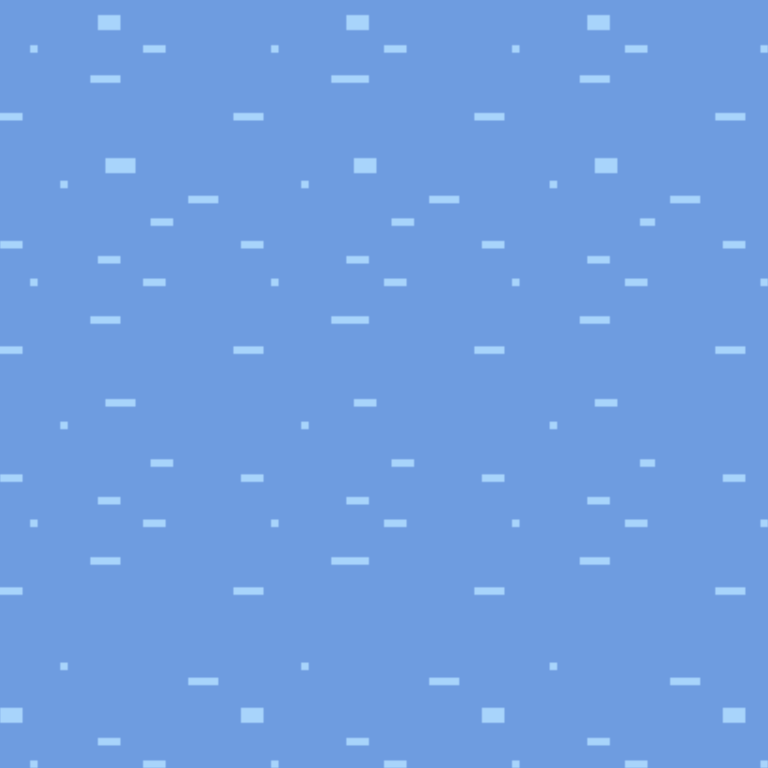
Give the GLSL for this pattern, as a WebGL 1 fragment shader.

```glsl
precision highp float;
// Pale pixel dashes scattered on flat blue, tiled about 3.2 times each way.
// Each dash repeats at a fractional period and snaps to a 102-cell grid,
// so its length varies; some rows are doubled and some are dropped.
uniform vec2 u_resolution;

// Soft coverage of the span from lo to hi, in grid cells
float span(float lo, float hi, float x) {
  float soft = max(0.18, 51.0 / u_resolution.y);
  return smoothstep(lo - soft, lo + soft, x)
       * (1.0 - smoothstep(hi - soft, hi + soft, x));
}

// One dash in every tile; tile rows count down from the top, -1.0 means none
float dashes(vec2 cell, float left, float right, float row,
             float doubledTile, float droppedTile) {
  float across = 0.0;
  for (int i = -1; i <= 3; i++) {
    float shift = 32.2 * float(i);
    across = max(across, span(floor(left + shift), floor(right + shift), cell.x));
  }
  float down = 0.0;
  for (int j = 0; j <= 3; j++) {
    float tile = float(j);
    float top = floor(row + 31.67 * tile);
    float extra = 1.0 - step(0.5, abs(tile - doubledTile));
    float kept = step(0.5, abs(tile - droppedTile));
    down = max(down, kept * span(top - extra, top + 1.0, cell.y));
  }
  return across * down;
}

void main() {
  vec2 uv = gl_FragCoord.xy / u_resolution;
  vec2 cell = vec2(uv.x, 1.0 - uv.y) * 102.0;

  // Dots
  float light = dashes(cell, 4.5, 5.5, 6.1, -1.0, -1.0);
  light = max(light, dashes(cell, 8.7, 9.7, 24.8, -1.0, -1.0));

  // Short dashes
  light = max(light, dashes(cell, 13.9, 16.9, 3.1, 0.0, -1.0));
  light = max(light, dashes(cell, 19.3, 22.3, 6.1, -1.0, -1.0));
  light = max(light, dashes(cell, 20.7, 23.3, 29.6, -1.0, 2.0));
  light = max(light, dashes(cell, 32.3, 35.3, 32.1, 2.0, -1.0));

  // Long dashes
  light = max(light, dashes(cell, 12.7, 16.9, 10.8, -1.0, -1.0));
  light = max(light, dashes(cell, 31.3, 35.3, 15.1, -1.0, -1.0));
  light = max(light, dashes(cell, 14.9, 18.1, 22.1, 0.0, 2.0));
  light = max(light, dashes(cell, 25.3, 29.3, 26.8, -1.0, 1.0));

  vec3 color = mix(vec3(0.43, 0.61, 0.88), vec3(0.66, 0.83, 0.985), light);
  gl_FragColor = vec4(color, 1.0);
}
```
